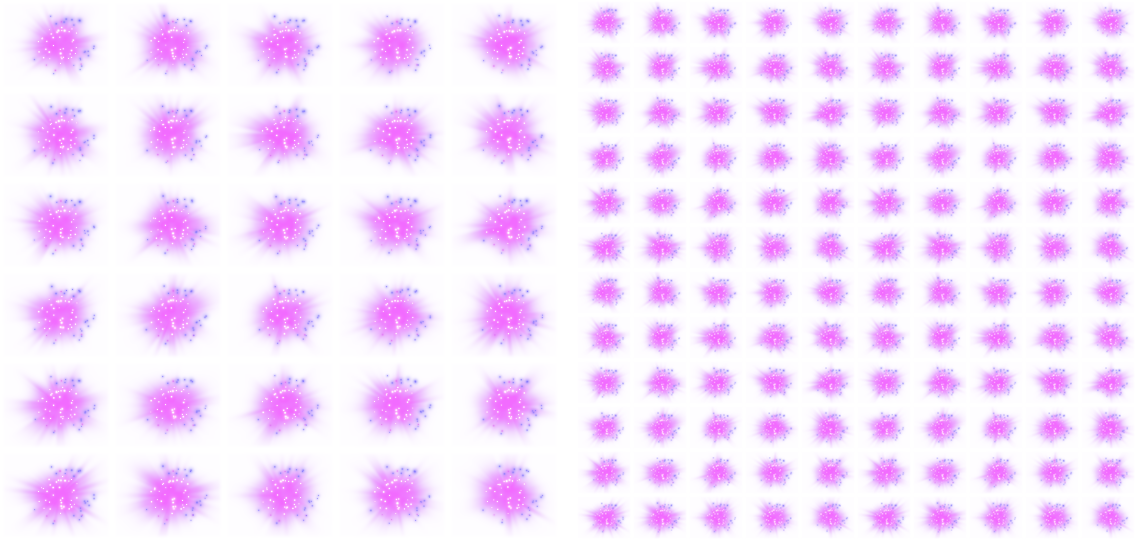
Left, the tile; right, the same tile 2 across and 2 down.
A Shadertoy shader for this pattern:

```glsl
// Grid of glowing magenta starbursts with white sparkles and blue motes on white.
#define REPEATS vec2(5.0, 6.0)
#define CENTRE vec2(0.53, 0.495)
#define STRETCH vec2(1.085, 0.922)
#define CORE_RADIUS 0.245
#define RAY_REACH 0.10
#define RAY_GLOW 0.17
#define SPARKLES 38
#define MOTES 25
#define SPARKLE_SIZE 0.0105
#define MOTE_SIZE 0.0095
#define MOTE_BLUE vec3(0.50, 0.46, 0.98)
#define HALO_PINK vec3(1.0, 0.64, 0.98)

const float TAU = 6.2831853;

float hash(vec2 p) {
    vec3 q = fract(p.xyx * 0.1031);
    q += dot(q, q.yzx + 33.33);
    return fract((q.x + q.y) * q.z);
}

vec2 hash2(vec2 p) {
    return vec2(hash(p), hash(p + 47.3));
}

float valueNoise(vec2 p) {
    vec2 i = floor(p), f = fract(p);
    f = f * f * (3.0 - 2.0 * f);
    return mix(mix(hash(i), hash(i + vec2(1, 0)), f.x),
               mix(hash(i + vec2(0, 1)), hash(i + vec2(1, 1)), f.x), f.y);
}

// Noise around a full turn; it wraps after count steps.
float ringNoise(float turn, float count, float seed) {
    float x = turn * count, i = floor(x);
    return mix(hash(vec2(mod(i, count), seed)),
               hash(vec2(mod(i + 1.0, count), seed)), smoothstep(0.0, 1.0, x - i));
}

// Strength of the magenta glow: a soft core with ragged rays.
float burst(vec2 p, float seed) {
    float r = length(p / STRETCH);
    float turn = atan(p.y, p.x) / TAU + 0.5;
    float broad = ringNoise(turn, 19.0, seed);
    float fine = ringNoise(turn, 53.0, seed + 9.0);
    float ray = broad * (0.45 + 0.55 * fine);
    float core = exp(-pow(r / (CORE_RADIUS + RAY_REACH * ray), 3.0));
    float mottle = valueNoise(p * 13.0 + seed * 3.0 + 40.0);
    float tail = RAY_GLOW * ray * ray * smoothstep(0.72, 0.2, r);
    return core * (0.88 + 0.2 * mottle) + tail * (1.0 - core);
}

// White through lavender to magenta.
vec3 glowColour(float m) {
    return vec3(1.0 - 0.05 * m - 0.2 * m * (1.0 - m), 1.0 - 0.58 * m, 1.0 - 0.02 * m * (1.0 - m));
}

// Resting place of a sparkle: a low column, a top row, or anywhere in the core.
vec2 sparklePlace(int i) {
    vec2 h = hash2(vec2(float(i) * 3.7, 5.1));
    if (i < 6) return vec2(0.035, -0.095) + (h - 0.5) * vec2(0.07, 0.13);
    if (i < 10) return vec2(0.025, 0.155) + (h - 0.5) * vec2(0.14, 0.035);
    float a = TAU * h.x;
    return 0.235 * sqrt(h.y) * vec2(cos(a), sin(a)) * STRETCH;
}

// Resting place of a mote: a crown on top, the rest around the lower rim.
vec2 motePlace(int i) {
    vec2 h = hash2(vec2(float(i) * 5.3, 21.7));
    float a = i < 9 ? mix(0.85, 1.85, h.x) : mix(-3.4, 0.05, sqrt(h.x));
    return mix(0.27, 0.37, h.y) * vec2(cos(a), sin(a)) * vec2(1.06, 0.92);
}

void mainImage(out vec4 fragColor, in vec2 fragCoord) {
    vec2 grid = fragCoord / iResolution.xy * REPEATS;
    vec2 cell = mod(floor(grid), REPEATS), q = fract(grid);
    vec2 scale = vec2(iResolution.x / iResolution.y * REPEATS.y / REPEATS.x, 1.0);
    vec2 p = (q - CENTRE) * scale;
    float seed = 1.0 + cell.x + cell.y * REPEATS.x;

    // Glow, faded to white before the cell border
    vec2 border = min(q, 1.0 - q) * scale;
    float inside = smoothstep(0.008, 0.07, min(border.x, border.y));
    vec3 colour = glowColour(clamp((burst(p, seed) + 0.012) * inside, 0.0, 1.0));

    // Blue motes with hazy halos
    for (int i = 0; i < MOTES; i++) {
        vec2 id = vec2(float(i) + 0.5, seed);
        vec2 d = p - motePlace(i) - (hash2(id) - 0.5) * 0.018;
        float size = MOTE_SIZE * mix(0.6, 1.25, hash(id + 13.0));
        float k = dot(d, d) / (size * size);
        float haze = i < 9 ? 0.30 : 0.18;
        vec3 tint = i % 6 == 5 ? vec3(0.87, 0.42, 0.95) : MOTE_BLUE;
        colour = mix(colour, tint, haze * exp(-k / 9.0) + 0.5 * exp(-k));
    }

    // White sparkles with pink halos
    for (int i = 0; i < SPARKLES; i++) {
        vec2 id = vec2(float(i) + 70.5, seed);
        vec2 d = p - sparklePlace(i) - (hash2(id) - 0.5) * 0.014;
        float size = SPARKLE_SIZE * mix(0.5, 1.1, hash(id + 29.0)) * (i < 10 ? 1.25 : 0.85);
        float k = dot(d, d) / (size * size);
        colour = mix(colour, HALO_PINK, 0.4 * exp(-k / 6.0));
        colour = mix(colour, vec3(1.0, 0.97, 1.0), min(1.0, 1.2 * exp(-k)));
    }
    fragColor = vec4(colour, 1.0);
}
```
